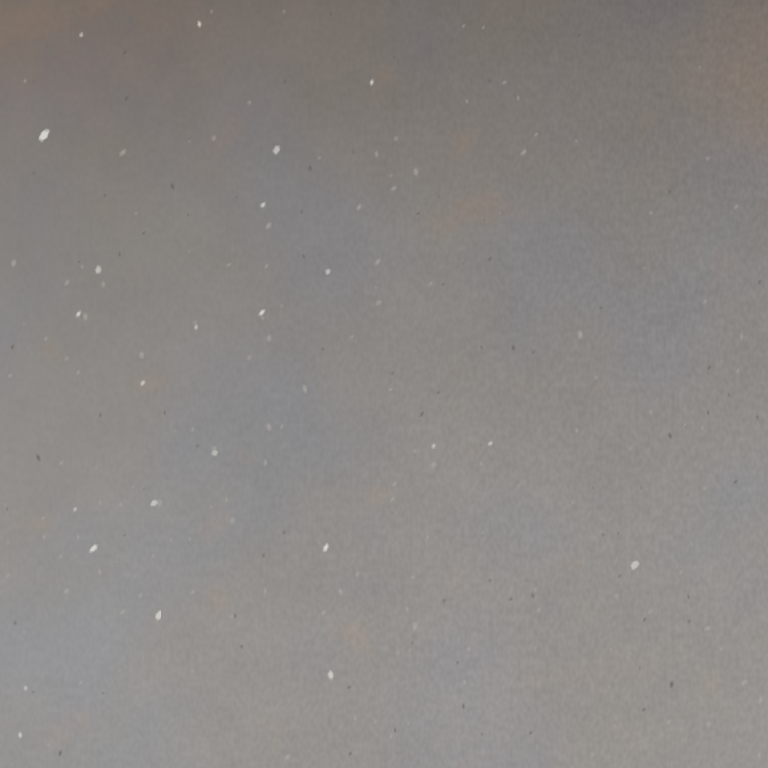
A Shadertoy shader for this texture:

```glsl
// Worn grey concrete surface: soft tonal falloff, cloudy stains, fine grain and scattered pale chips.

const vec3 PALE_GREY = vec3(0.586, 0.577, 0.567);
const vec3 DARK_GREY = vec3(0.458, 0.432, 0.412);
const vec3 WARM_TINT = vec3(0.032, 0.002, -0.018);
const vec3 COOL_TINT = vec3(-0.012, -0.003, 0.016);
const vec3 CHIP_WHITE = vec3(0.84, 0.84, 0.81);
const vec3 FLECK_CREAM = vec3(0.69, 0.67, 0.64);
const vec3 PIT_BROWN = vec3(0.36, 0.34, 0.33);

vec2 hash2(vec2 p) {
    vec3 q = fract(p.xyx * vec3(0.1031, 0.1030, 0.0973));
    q += dot(q, q.yzx + 33.33);
    return fract((q.xx + q.yz) * q.zy);
}

vec2 gradientAt(vec2 cell) {
    float angle = 6.2832 * hash2(cell).x;
    return vec2(cos(angle), sin(angle));
}

// Gradient noise, roughly -0.7 to 0.7
float gradientNoise(vec2 p) {
    vec2 i = floor(p), f = fract(p);
    vec2 u = f * f * f * (f * (f * 6.0 - 15.0) + 10.0);
    float a = dot(gradientAt(i), f);
    float b = dot(gradientAt(i + vec2(1, 0)), f - vec2(1, 0));
    float c = dot(gradientAt(i + vec2(0, 1)), f - vec2(0, 1));
    float d = dot(gradientAt(i + vec2(1, 1)), f - vec2(1, 1));
    return mix(mix(a, b, u.x), mix(c, d, u.x), u.y);
}

float fbm(vec2 p, int octaves) {
    float sum = 0.0, amplitude = 1.0;
    for (int i = 0; i < octaves; i++) {
        sum += amplitude * gradientNoise(p);
        p = mat2(1.6, 1.2, -1.2, 1.6) * p + 17.3;
        amplitude *= 0.5;
    }
    return sum;
}

// One irregular, slanted speck per grid cell; density is the chance that it exists
float specks(vec2 p, float cells, float density, float radius, float seed, float pixel) {
    vec2 cell = floor(p * cells);
    vec2 place = hash2(cell + seed);
    vec2 trait = hash2(cell + seed + 71.0);
    vec2 offset = p - (cell + 0.25 + 0.5 * place) / cells;
    float angle = 0.6 + 1.3 * trait.y;
    vec2 along = vec2(cos(angle), sin(angle));
    vec2 local = vec2(dot(offset, along), dot(offset, vec2(-along.y, along.x)));
    local.x /= 1.0 + 0.9 * place.y;
    float size = radius * mix(0.55, 1.25, place.x * place.x);
    float dist = length(local) + 0.35 * size * gradientNoise(offset / size + cell);
    float soft = 0.0012 + 0.5 * pixel;
    float shape = 1.0 - smoothstep(size - soft, size + soft, dist);
    return shape * step(trait.x, density) * mix(0.45, 1.0, place.y);
}

// Soft round patch used to place stains
float patchMask(vec2 p, vec2 center, vec2 radii) {
    vec2 q = (p - center) / radii;
    return exp(-dot(q, q));
}

void mainImage(out vec4 fragColor, in vec2 fragCoord) {
    vec2 uv = fragCoord / iResolution.xy;
    vec2 p = fragCoord / iResolution.y;
    float pixel = 1.0 / iResolution.y;

    // Light falls off toward the top edge
    vec3 color = mix(PALE_GREY, DARK_GREY, uv.y * uv.y);

    // Broad clouds and small mottling
    float clouds = fbm(p * 3.5 + 4.0, 4);
    float mottle = fbm(p * 19.0 + 9.0, 3);
    color += 0.016 * clouds + 0.008 * mottle;

    // Rusty corners, a warm lower patch and drifting cool areas
    float warmth = patchMask(uv, vec2(0.06, 0.97), vec2(0.26, 0.13))
                 + patchMask(uv, vec2(1.0, 0.89), vec2(0.09, 0.09))
                 + 0.5 * patchMask(uv, vec2(0.68, 0.08), vec2(0.30, 0.16));
    color += WARM_TINT * warmth * (0.7 + 0.6 * mottle);
    color += WARM_TINT * 0.7 * smoothstep(0.32, 0.8, fbm(p * 9.0 + 31.0, 3));
    color += COOL_TINT * smoothstep(-0.2, 0.6, fbm(p * 4.0 + 52.0, 3));

    // Fine grain, roughest at the lower right
    float roughness = smoothstep(0.2, 1.3, uv.x + 0.7 * (1.0 - uv.y));
    float grain = gradientNoise(p * vec2(190.0, 125.0)) + 0.7 * gradientNoise(p * 85.0 + 23.0);
    color += grain * mix(0.010, 0.028, roughness);

    // Faint flecks, dark pits and bright chips
    float clustered = smoothstep(-0.3, 0.5, fbm(p * 5.0 + 80.0, 2));
    float lower = 1.0 - smoothstep(0.3, 0.95, uv.y);
    float flecks = specks(p, 42.0, 0.04 + 0.20 * clustered * lower, 0.0023, 11.0, pixel);
    float pits = specks(p, 34.0, 0.07, 0.0017, 131.0, pixel);
    float chips = specks(p, 13.0, mix(0.26, 0.07, smoothstep(0.1, 0.6, uv.x)), 0.0036, 257.0, pixel);
    color = mix(color, FLECK_CREAM, 0.65 * flecks);
    color = mix(color, PIT_BROWN, 0.6 * pits);
    color = mix(color, CHIP_WHITE, chips);

    fragColor = vec4(clamp(color, 0.0, 1.0), 1.0);
}
```
